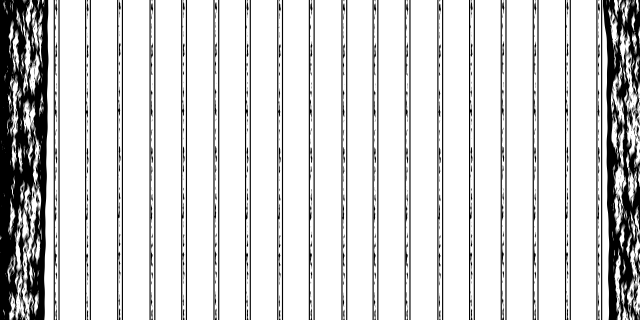
Give the GLSL for this pattern, as a Shadertoy shader.

```glsl
#define BAR_COUNT 18.0
#define BAR_FIRST 0.1758
#define BAR_PITCH 0.0999
#define BAR_HALF 0.0074
#define LINE_WIDTH 0.0036
#define POST_RIM 0.017
#define STREAK_FREQ vec2(88.0, 13.0)
#define NICK_FREQ vec2(125.0, 34.0)
#define INK vec3(0.0)
#define PAPER vec3(1.0)

vec3 hash3(vec2 p) {
    vec3 k = vec3(dot(p, vec2(127.1, 311.7)),
                  dot(p, vec2(269.5, 183.3)),
                  dot(p, vec2(419.2, 371.9)));
    return fract(sin(k) * 43758.5);
}

// Antialiased coverage of a signed distance
float coverage(float d) {
    return clamp(0.5 - d * iResolution.y, 0.0, 1.0);
}

// Distance to scattered upright blobs, one of random size per cell
float cellStreaks(vec2 p, vec2 freq, float minRadius, float maxRadius) {
    p *= freq;
    vec2 cell = floor(p);
    float d = 9.0;
    for (int j = -1; j <= 1; j++)
    for (int i = -1; i <= 1; i++) {
        vec2 id = cell + vec2(i, j);
        vec3 h = hash3(id);
        d = min(d, length(id + h.xy - p) - mix(minRadius, maxRadius, h.z));
    }
    return d / freq.x;
}

// Bare wood: pale streaks broken up by small dark nicks
float woodGrain(vec2 p) {
    p.x += 0.0030 * sin(p.y * 43.0 + p.x * 60.0)
         + 0.0013 * sin(p.y * 137.0 + p.x * 210.0)
         + 0.0008 * sin(p.y * 291.0 - p.x * 170.0);
    float pale = cellStreaks(p, STREAK_FREQ, 0.08, 0.64);
    float nicks = cellStreaks(p + 7.3, NICK_FREQ, -0.25, 0.42);
    return max(pale, -nicks);
}

// Inked post; depth is measured inward from its wavy edge
float postInk(vec2 p, float depth, float shade) {
    float rim = POST_RIM + 0.003 * sin(p.y * 17.0) + 0.002 * sin(p.y * 61.0 + 1.0);
    float pale = max(woodGrain(p) + shade, rim - depth);
    return coverage(-depth) * (1.0 - coverage(pale));
}

// Two outlines with a broken, worn vein between them
float barInk(vec2 p) {
    float id = clamp(round((p.x - BAR_FIRST) / BAR_PITCH), 0.0, BAR_COUNT - 1.0);
    float x = p.x - BAR_FIRST - id * BAR_PITCH;
    x += 0.003 * (hash3(vec2(id, 3.0)).x - 0.5);
    float outline = abs(abs(x) - BAR_HALF) - 0.5 * LINE_WIDTH;

    float y = p.y + 0.006 * hash3(vec2(id, 9.0)).y;
    float wear = sin(y * 39.0 + 0.6) + 0.8 * sin(y * 97.0 + 1.0)
               + 0.8 * sin(y * 211.0 + 2.0) + 0.4 * sin(y * 433.0);
    float knot = exp(-pow((y - 0.24) * 90.0, 2.0));
    float center = -0.0022 + 0.0012 * sin(y * 53.0) + 0.0007 * sin(y * 190.0);
    float vein = abs(x - center) - 0.0011 * wear - 0.0003 - 0.002 * knot;
    return max(coverage(outline), coverage(vein));
}

void mainImage(out vec4 fragColor, in vec2 fragCoord) {
    vec2 p = fragCoord / iResolution.y;
    float right = iResolution.x / iResolution.y;
    float ripple = 0.0012 * sin(p.y * 33.0) + 0.0006 * sin(p.y * 87.0);

    // Post edges
    float leftEdge = 0.144 + 0.006 * sin(3.0 * p.y - 1.2) + ripple;
    float rightEdge = right - 0.098 - 0.014 * smoothstep(0.86, 1.0, p.y)
                    - 0.005 * smoothstep(0.33, 0.37, p.y) + ripple;

    // Darker wood at the outer left
    float shade = 0.005 * smoothstep(0.045, 0.0, p.x);

    float ink = barInk(p);
    ink = max(ink, postInk(p, leftEdge - p.x, shade));
    ink = max(ink, postInk(p, p.x - rightEdge, 0.0));
    fragColor = vec4(mix(PAPER, INK, ink), 1.0);
}
```
